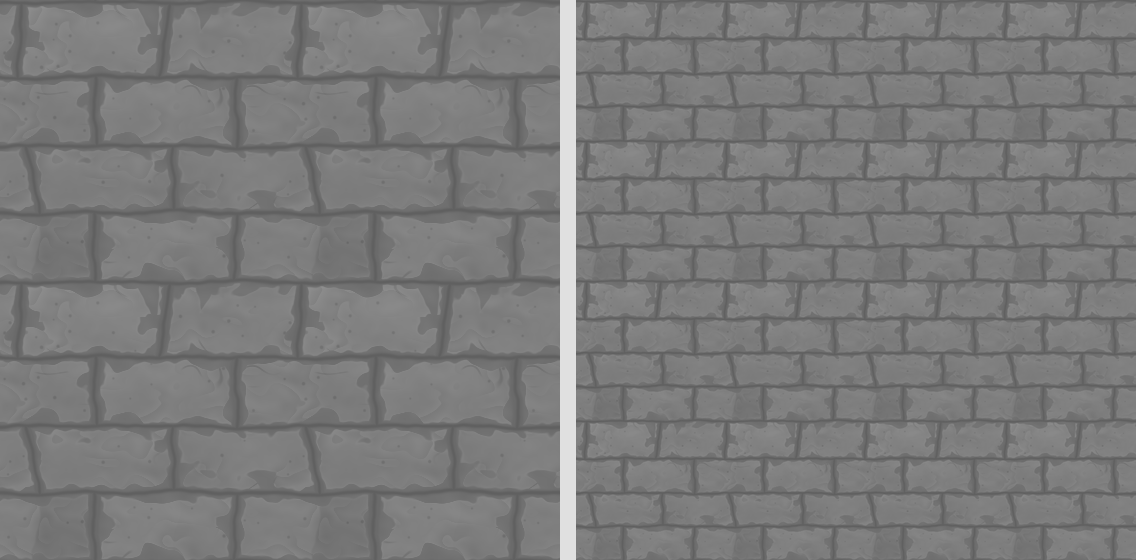
Left, the tile; right, the same tile 2 across and 2 down.
A Shadertoy shader for this texture:

```glsl
// Worn grey stone brick wall: a seamless block of four courses, two bricks each, repeated 2 x 2
#define BLOCKS 2.0
#define JOINT_HALF vec2(0.019, 0.011)
#define BEND 0.018
#define CHIP_DEPTH 0.050
#define PIT_GRID 18.0
#define PIT_SHARE 0.2
#define CORE_TONE 0.375
#define JOINT_TONE 0.415
#define CHIP_TONE 0.440
#define STONE_TONE 0.497

float rand(vec2 cell, float seed) {
    uvec2 c = uvec2(ivec2(cell) + 64);
    uint h = c.x * 374761393u + c.y * 668265263u + uint(seed) * 362437u;
    h = (h ^ (h >> 13)) * 1274126177u;
    h = (h ^ (h >> 16)) * 2246822519u;
    return float((h ^ (h >> 15)) & 65535u) / 65535.0;
}

float corner(vec2 cell, vec2 offset, vec2 f, vec2 period, float seed) {
    float angle = 6.28319 * rand(mod(cell + offset, period), seed);
    return dot(vec2(cos(angle), sin(angle)), f - offset);
}

// Gradient noise with whole cells per block, so it wraps
float noise(vec2 p, vec2 period, float seed) {
    vec2 s = p * period, i = floor(s), f = s - i;
    vec2 u = f * f * f * (f * (f * 6.0 - 15.0) + 10.0);
    return mix(
        mix(corner(i, vec2(0, 0), f, period, seed), corner(i, vec2(1, 0), f, period, seed), u.x),
        mix(corner(i, vec2(0, 1), f, period, seed), corner(i, vec2(1, 1), f, period, seed), u.x), u.y);
}

// Small round holes, one per chosen grid cell
float pits(vec2 p, float aa) {
    vec2 s = p * PIT_GRID, cell = mod(floor(s), PIT_GRID);
    vec2 centre = 0.25 + 0.5 * vec2(rand(cell, 21.0), rand(cell, 22.0));
    float radius = mix(0.05, 0.11, rand(cell, 23.0));
    float soft = aa * PIT_GRID;
    float dist = length(fract(s) - centre) - radius;
    return step(rand(cell, 24.0), PIT_SHARE) * (1.0 - smoothstep(-soft, soft, dist));
}

void mainImage(out vec4 fragColor, in vec2 fragCoord) {
    vec2 p = fragCoord / iResolution.xy * BLOCKS;
    float aa = BLOCKS / min(iResolution.x, iResolution.y);

    // Hand-laid courses: unequal heights, gently bent joints
    vec2 bent = p + BEND * vec2(noise(p, vec2(5, 8), 1.0), noise(p, vec2(4, 4), 2.0));
    bent += 0.006 * vec2(noise(p, vec2(14, 20), 3.0), noise(p, vec2(18, 14), 4.0));
    float y = fract(bent.y + 0.008);
    float bottoms[5] = float[5](0.0, 0.248, 0.485, 0.732, 1.0);
    int row = int(step(bottoms[1], y) + step(bottoms[2], y) + step(bottoms[3], y));
    float below = y - bottoms[row], above = bottoms[row + 1] - y;
    float height = below / (below + above) - 0.5;

    // Two upright joints per course, some of them leaning
    vec2 uprights[4] = vec2[4](vec2(0.339, 0.839), vec2(0.120, 0.620),
                               vec2(0.341, 0.844), vec2(0.070, 0.589));
    vec2 leans[4] = vec2[4](vec2(0.005, 0.012), vec2(-0.036, 0.0),
                            vec2(0.0, -0.008), vec2(0.014, 0.036));
    vec2 joint = uprights[row] + leans[row] * height;
    float x = fract(bent.x - joint.x), split = joint.y - joint.x;
    float second = step(split, x);
    float left = x - second * split;
    float right = mix(split, 1.0 - split, second) - left;
    vec2 toJoint = vec2(min(left, right), min(below, above));
    vec2 brick = vec2(second, float(row));

    // Ragged chips along the brick edges, deepest at the bottom
    vec2 gap = JOINT_HALF * (1.0 + 0.35 * noise(p, vec2(11, 13), 5.0));
    vec2 inner = toJoint - gap;
    float edge = min(inner.x, inner.y);
    float wear = CHIP_DEPTH * smoothstep(0.0, 0.45, noise(p, vec2(9, 11), 6.0));
    wear *= below < above ? 1.2 : 0.85;
    wear += 0.005 + 0.012 * noise(p, vec2(28, 30), 7.0);
    float solid = edge - max(wear, 0.001);

    // Wedges broken out of the top of the tallest course
    if (row == 3) {
        float depth = mix(0.16, 0.10, second);
        float lean = mix(-0.25, 0.15, second) * (above - depth);
        float axis = left - mix(0.49, 0.128, second) - lean * -1.0;
        float wedge = abs(axis) - 0.042 * (1.0 - above / depth);
        solid = min(solid, wedge + 0.006 * noise(p, vec2(24), 8.0));
    }

    // Painted facets: one-sided contour strokes that fade in and out
    vec2 q = p + vec2(rand(brick, 9.0), rand(brick, 10.0));
    vec2 warped = q + 0.035 * vec2(noise(q, vec2(8, 9), 11.0), noise(q, vec2(8, 9), 12.0));
    float relief = noise(warped, vec2(5, 8), 13.0) + 0.35 * noise(warped, vec2(13, 18), 14.0);
    float level = fract(relief * 2.6 + 0.4);
    float stroke = level * (1.0 - smoothstep(0.93, 1.0, level));
    float strength = smoothstep(-0.25, 0.35, noise(q, vec2(6, 7), 15.0));
    float stone = STONE_TONE + 0.022 * (rand(brick, 16.0) - 0.5) + (row == 3 ? 0.010 : 0.0);
    stone += 0.026 * relief + 0.038 * strength * (stroke - 0.45) + 0.014 * height;
    stone += 0.006 * noise(q, vec2(30, 36), 17.0);

    // Lowest course: each brick is broken across, its right part darker
    float breakLine = left - 0.29 - 0.03 * noise(p, vec2(9, 12), 18.0);
    float broken = row == 0 ? smoothstep(-0.004, 0.004, breakLine) : 0.0;
    stone -= broken * mix(0.006, 0.030, second);

    // Pits, hairline cracks and a pale rim beside the chips
    stone -= 0.055 * pits(p, aa);
    float crackLine = abs(noise(p, vec2(7, 9), 19.0));
    float crack = 1.0 - smoothstep(0.008, 0.008 + 9.0 * aa, crackLine);
    crack *= smoothstep(0.15, 0.3, noise(p, vec2(6, 5), 20.0)) * (1.0 - smoothstep(0.03, 0.07, edge));
    stone -= 0.05 * crack;
    stone += 0.014 * (1.0 - smoothstep(0.0, 0.012, solid));

    // Layers from the joint core out to the stone face
    float nearest = min(toJoint.x, toJoint.y);
    float tone = mix(CORE_TONE, JOINT_TONE, smoothstep(0.0, 0.011, nearest));
    float chip = CHIP_TONE + 0.025 * noise(p, vec2(16, 18), 25.0) + 0.012 * smoothstep(0.0, 0.04, edge);
    tone = mix(tone, chip, smoothstep(-0.004 - aa, 0.002 + aa, edge));
    tone = mix(tone, stone, smoothstep(-aa, aa, solid));
    fragColor = vec4(vec3(tone), 1.0);
}
```
